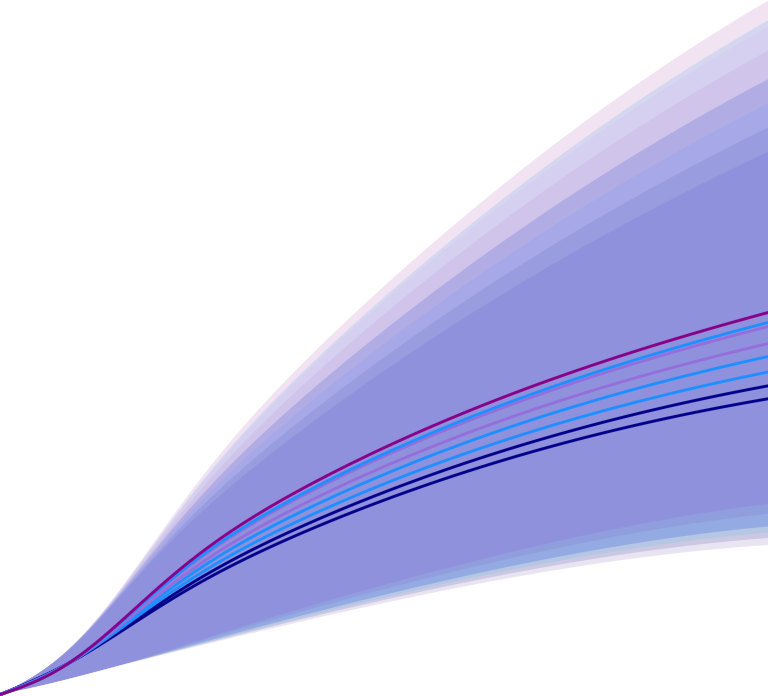
Give the GLSL for this background, as a Shadertoy shader.

```glsl
// A fan of pale lavender bands opening to the right, crossed by a sheaf of thin curves.

// Curve shape: x * (a + b x + c x^2), damped near the origin by depth and reach.
struct Curve { float a, b, c, depth, reach; };
const Curve FAN_TOP     = Curve(1.350, -0.353, 0.000, 0.59, 0.170);
const Curve CORE_TOP    = Curve(1.120, -0.420, 0.080, 0.51, 0.140);
const Curve SHEAF_TOP   = Curve(0.940, -0.532, 0.141, 0.60, 0.158);
const Curve SHEAF_LOW   = Curve(0.723, -0.359, 0.061, 0.37, 0.158);
const Curve CORE_LOW    = Curve(0.301, 0.084, -0.111, 0.25, 0.200);
const Curve FAN_LOW     = Curve(0.266, 0.040, -0.091, 0.15, 0.100);

const float BASE_HEIGHT = 0.002;
const float LINE_HALF_WIDTH = 0.0021;

const vec3 PAPER  = vec3(1.0);
const vec3 CORE   = vec3(0.565, 0.570, 0.863);
const vec3 PLUM   = vec3(0.530, 0.000, 0.530);
const vec3 AZURE  = vec3(0.120, 0.560, 1.000);
const vec3 VIOLET = vec3(0.580, 0.430, 0.860);
const vec3 NAVY   = vec3(0.010, 0.000, 0.540);

// Upper bands, from the outer edge (0) to the core (1)
const int UPPER_COUNT = 8;
const float UPPER_START[UPPER_COUNT] = float[](0.0, 0.13, 0.17, 0.33, 0.52, 0.68, 0.84, 1.0);
const vec3 UPPER_COLOR[UPPER_COUNT] = vec3[](
    vec3(0.945, 0.890, 0.950), vec3(0.835, 0.845, 0.940),
    vec3(0.840, 0.815, 0.940), vec3(0.815, 0.770, 0.920),
    vec3(0.695, 0.675, 0.890), vec3(0.650, 0.660, 0.910),
    vec3(0.600, 0.610, 0.870), CORE);

// Lower bands, from the core (0) to the outer edge (1)
const int LOWER_COUNT = 6;
const float LOWER_START[LOWER_COUNT] = float[](0.0, 0.24, 0.55, 0.70, 0.83, 1.0);
const vec3 LOWER_COLOR[LOWER_COUNT] = vec3[](
    vec3(0.565, 0.620, 0.870), vec3(0.580, 0.665, 0.885),
    vec3(0.710, 0.780, 0.890), vec3(0.800, 0.785, 0.890),
    vec3(0.915, 0.895, 0.945), PAPER);

// Thin curves, from the bottom (1) to the top (0) of the sheaf
const int LINE_COUNT = 8;
const float LINE_PLACE[LINE_COUNT] = float[](1.0, 0.85, 0.69, 0.51, 0.36, 0.163, 0.116, 0.0);
const vec3 LINE_COLOR[LINE_COUNT] = vec3[](
    NAVY, NAVY, AZURE, AZURE, VIOLET, VIOLET, AZURE, PLUM);

float curveHeight(Curve k, float x) {
    float damping = 1.0 - k.depth * exp(-x * x / (k.reach * k.reach));
    return BASE_HEIGHT + x * (k.a + x * (k.b + x * k.c)) * damping;
}

float between(Curve from, Curve to, float place, float x) {
    return mix(curveHeight(from, x), curveHeight(to, x), place);
}

// Approximate signed distance to a curve, in canvas heights; negative below it
float curveDistance(Curve from, Curve to, float place, vec2 p) {
    const float STEP = 0.002;
    float aspect = iResolution.x / iResolution.y;
    float height = between(from, to, place, p.x);
    float rise = between(from, to, place, p.x + STEP) - between(from, to, place, p.x - STEP);
    float slope = rise / (2.0 * STEP * aspect);
    return (p.y - height) * inversesqrt(1.0 + slope * slope);
}

// Smooth coverage of the side where the distance is negative
float coverage(float signedDistance) {
    float pixel = 1.0 / iResolution.y;
    return 1.0 - smoothstep(-0.75 * pixel, 0.75 * pixel, signedDistance);
}

void mainImage(out vec4 fragColor, in vec2 fragCoord) {
    vec2 p = fragCoord / iResolution.xy;
    vec3 color = PAPER;

    // Fan above and including the core
    for (int i = 0; i < UPPER_COUNT; i++) {
        float d = curveDistance(FAN_TOP, CORE_TOP, UPPER_START[i], p);
        color = mix(color, UPPER_COLOR[i], coverage(d));
    }

    // Fan below the core, ending in paper
    for (int i = 0; i < LOWER_COUNT; i++) {
        float d = curveDistance(CORE_LOW, FAN_LOW, LOWER_START[i], p);
        color = mix(color, LOWER_COLOR[i], coverage(d));
    }

    // Sheaf of thin curves
    for (int i = 0; i < LINE_COUNT; i++) {
        float d = curveDistance(SHEAF_TOP, SHEAF_LOW, LINE_PLACE[i], p);
        color = mix(color, LINE_COLOR[i], coverage(abs(d) - LINE_HALF_WIDTH));
    }

    fragColor = vec4(color, 1.0);
}
```
